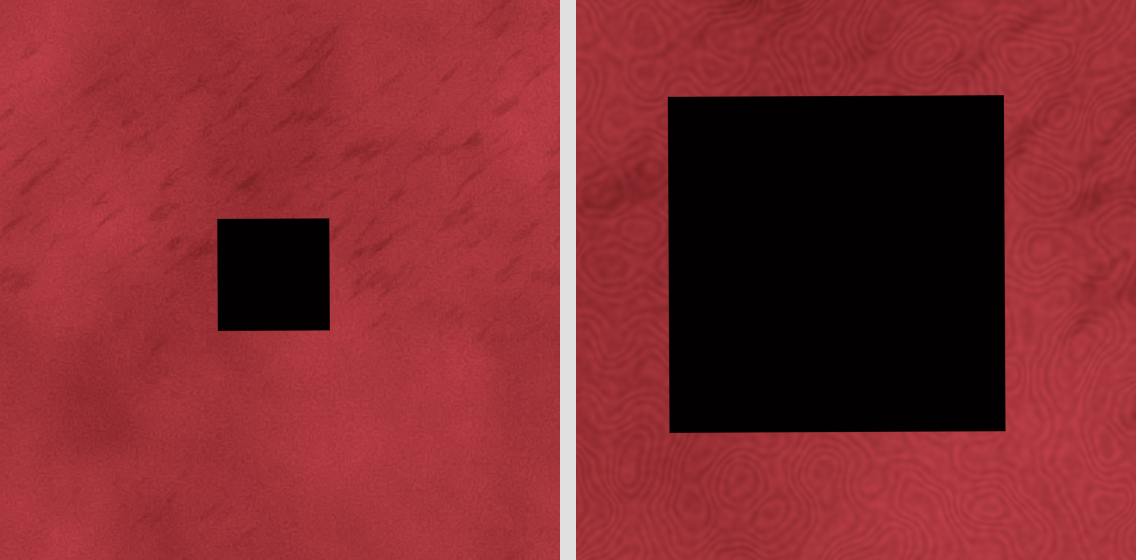
Left: the whole. Right: its middle third, enlarged.
Reproduce this texture procedurally as a WebGL 2 fragment shader.

```glsl
#version 300 es
precision highp float;
precision highp int;

uniform vec2 u_resolution;
out vec4 fragColor;

const float TAU = 6.2831853;

uint hash(uvec3 v) {
    uint h = v.x * 1664525u ^ v.y * 2246822519u ^ v.z * 3266489917u;
    h = (h ^ (h >> 15)) * 2146121005u;
    h = (h ^ (h >> 13)) * 2221713035u;
    return h ^ (h >> 16);
}

// Unit gradient at a lattice point that wraps after a whole period
vec2 latticeGradient(ivec2 cell, ivec2 period, int seed) {
    ivec2 wrapped = (cell % period + period) % period;
    float angle = TAU * float(hash(uvec3(wrapped, seed)) >> 8) / 16777216.0;
    return vec2(cos(angle), sin(angle));
}

float gradientNoise(vec2 uv, ivec2 period, int seed) {
    vec2 p = uv * vec2(period);
    ivec2 cell = ivec2(floor(p));
    vec2 f = fract(p);
    vec2 w = f * f * f * (f * (f * 6.0 - 15.0) + 10.0);
    float a = dot(latticeGradient(cell, period, seed), f);
    float b = dot(latticeGradient(cell + ivec2(1, 0), period, seed), f - vec2(1.0, 0.0));
    float c = dot(latticeGradient(cell + ivec2(0, 1), period, seed), f - vec2(0.0, 1.0));
    float d = dot(latticeGradient(cell + ivec2(1, 1), period, seed), f - vec2(1.0));
    return mix(mix(a, b, w.x), mix(c, d, w.x), w.y);
}

float fractalNoise(vec2 uv, ivec2 period, int octaves, int seed) {
    float sum = 0.0;
    float amplitude = 1.0;
    for (int i = 0; i < octaves; i++) {
        sum += amplitude * gradientNoise(uv, period, seed + i);
        period *= 2;
        amplitude *= 0.55;
    }
    return sum;
}

// Broad light and shade across the sheet
float broadLight(vec2 uv) {
    float upper = 0.5 + 0.5 * cos(TAU * (uv.y - 0.8));
    float lower = 0.5 + 0.5 * cos(TAU * (uv.y - 0.22));
    return 0.2 * cos(TAU * uv.x) * upper - 0.14 * sin(TAU * (uv.x + 0.05)) * lower;
}

// Dark smudges leaning to the right, gathered in loose patches
float smudges(vec2 uv) {
    vec2 leaning = vec2(uv.x - uv.y, uv.y);
    float spots = fractalNoise(leaning, ivec2(27, 17), 3, 31);
    float upper = 0.5 + 0.5 * cos(TAU * (uv.y - 0.7));
    float patches = upper + 0.9 * gradientNoise(uv, ivec2(5), 41);
    return smoothstep(0.05, 0.75, spots) * smoothstep(0.1, 0.9, patches);
}

// Fine curved wrinkles following the contours of a noise field
float wrinkles(vec2 uv) {
    float phase = 46.0 * gradientNoise(uv, ivec2(26), 53);
    phase += 5.0 * gradientNoise(uv, ivec2(64), 59);
    float resolved = 1.0 - smoothstep(1.4, 3.0, fwidth(phase));
    return sin(phase) * resolved;
}

// Faint straight crease with fading ends
float crease(vec2 uv, vec2 start, vec2 end, float width) {
    vec2 along = end - start;
    float t = clamp(dot(uv - start, along) / dot(along, along), 0.0, 1.0);
    float dist = length(uv - start - along * t);
    return (1.0 - smoothstep(0.0, width, dist)) * 4.0 * t * (1.0 - t);
}

// Coverage of a slightly tilted square
float squareMask(vec2 uv, vec2 center, float halfSize, float tilt, float blur) {
    vec2 q = uv - center;
    q += tilt * vec2(q.y, -q.x);
    float dist = max(abs(q.x), abs(q.y)) - halfSize;
    return 1.0 - smoothstep(-blur, blur, dist);
}

vec3 leatherColor(float tone) {
    vec3 shade = vec3(0.53, 0.15, 0.168);
    vec3 glow = vec3(0.75, 0.25, 0.287);
    return mix(shade, glow, tone);
}

void main() {
    vec2 uv = gl_FragCoord.xy / u_resolution;

    // Soft clouds and mottling
    float tone = 0.53 + broadLight(uv);
    tone += 0.34 * fractalNoise(uv, ivec2(4), 5, 11);
    tone -= 0.38 * smudges(uv);

    // Surface grain
    tone += 0.10 * wrinkles(uv);
    tone += 0.22 * gradientNoise(uv, ivec2(190), 67);
    tone += 0.12 * crease(uv, vec2(0.02, 0.745), vec2(0.22, 0.905), 0.003);

    // Black square
    float blur = 0.75 / min(u_resolution.x, u_resolution.y);
    float hole = squareMask(uv, vec2(0.4885, 0.5095), 0.1, 0.005, blur);
    vec3 color = mix(leatherColor(tone), vec3(0.006, 0.0, 0.0), hole);
    fragColor = vec4(color, 1.0);
}
```
